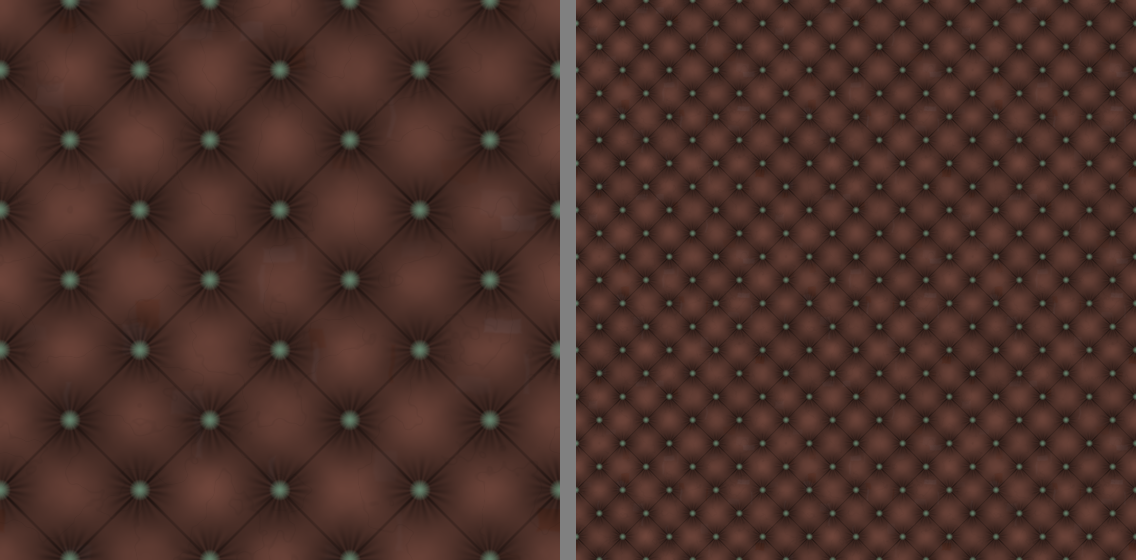
Left: one tile. Right: repeated 3 by 3.
Reproduce this pattern procedurally as a WebGL 1 fragment shader.

```glsl
precision highp float;
// Worn brown tufted leather with soft green buttons, pleats and diagonal seams.
uniform vec2 u_resolution;

const float TAU = 6.2831853;
const float REPEATS = 4.0;

float hash(vec2 cell) {
  vec3 v = fract(vec3(cell.xyx) * vec3(0.1031, 0.1030, 0.0973));
  v += dot(v, v.yzx + 33.33);
  return fract((v.x + v.y) * v.z);
}

// Value noise that wraps after a whole number of cells
float noise(vec2 uv, vec2 period, float seed) {
  vec2 p = uv * period;
  vec2 i = floor(p);
  vec2 f = fract(p);
  f = f * f * (3.0 - 2.0 * f);
  vec2 lo = mod(i, period) + seed;
  vec2 hi = mod(i + 1.0, period) + seed;
  return mix(mix(hash(lo), hash(vec2(hi.x, lo.y)), f.x),
             mix(hash(vec2(lo.x, hi.y)), hash(hi), f.x), f.y);
}

float fbm(vec2 uv, float period, float seed) {
  float sum = 0.0;
  float gain = 0.5;
  for (int i = 0; i < 4; i++) {
    sum += gain * noise(uv, vec2(period), seed);
    period *= 2.0;
    seed += 17.0;
    gain *= 0.5;
  }
  return sum / 0.9375;
}

float boxDistance(vec2 p, vec2 halfSize) {
  vec2 d = abs(p) - halfSize;
  return length(max(d, 0.0)) + min(max(d.x, d.y), 0.0);
}

// Vector from the nearest button, on two interleaved square grids
vec2 fromButton(vec2 p) {
  vec2 a = fract(p + vec2(0.5, 0.0)) - 0.5;
  vec2 b = fract(p + vec2(0.0, 0.5)) - 0.5;
  return dot(a, a) < dot(b, b) ? a : b;
}

// Random per-cushion value, wrapped over the canvas
float cushionValue(vec2 p) {
  vec2 d = floor(vec2(p.x + p.y, p.x - p.y) + 0.5);
  vec2 centre = 0.5 * vec2(d.x + d.y, d.x - d.y);
  return hash(mod(centre, REPEATS) * 2.0 + 71.0);
}

float seamMask(vec2 p, float halfWidth, float blur) {
  vec2 d = abs(fract(vec2(p.x + p.y, p.x - p.y)) - 0.5) * 0.7071;
  return 1.0 - smoothstep(halfWidth - blur, halfWidth + blur, min(d.x, d.y));
}

// Radial folds that fade away from a button
float pleats(vec2 q, float phase) {
  float angle = atan(q.y, q.x);
  float folds = 0.6 * cos(angle * 20.0 + phase) + 0.4 * cos(angle * 13.0 - phase * 2.0);
  return folds * (1.0 - smoothstep(0.07, 0.29, length(q)));
}

// Multiplies in scattered violet scuffs, rust stains and thin scratches
vec3 patchTint(vec2 uv, float cells, float blur) {
  vec2 p = uv * cells;
  p += 0.16 * (vec2(fbm(uv, 24.0, 3.0), fbm(uv, 24.0, 47.0)) - 0.5);
  vec2 home = floor(p);
  vec3 tint = vec3(1.0);
  for (int y = -1; y <= 1; y++) {
    for (int x = -1; x <= 1; x++) {
      vec2 cell = home + vec2(float(x), float(y));
      vec2 id = mod(cell, cells);
      vec2 centre = cell + vec2(hash(id + 11.0), hash(id + 23.0));
      vec2 size = mix(vec2(0.08), vec2(0.28, 0.22), vec2(hash(id + 37.0), hash(id + 41.0)));
      if (hash(id + 53.0) < 0.25) size = vec2(0.035, 0.28);
      float cover = 1.0 - smoothstep(-blur, blur, boxDistance(p - centre, size));
      cover *= step(0.4, hash(id + 67.0)) * mix(0.25, 0.9, hash(id + 79.0));
      vec3 hue = hash(id + 83.0) < 0.6 ? vec3(1.06, 1.16, 1.25) : vec3(1.0, 0.87, 0.76);
      tint *= mix(vec3(1.0), hue, cover);
    }
  }
  return tint;
}

void main() {
  vec2 uv = gl_FragCoord.xy / u_resolution;
  vec2 p = uv * REPEATS;
  float pixel = REPEATS / min(u_resolution.x, u_resolution.y);
  vec2 q = fromButton(p);
  float r = length(q);
  vec2 buttonId = mod(floor((p - q) * 2.0 + 0.5), REPEATS * 2.0);

  // Padded leather, bright on the cushions and dark at the buttons
  float puff = cos(TAU * p.x) * cos(TAU * p.y);
  vec3 color = vec3(0.292, 0.182, 0.154) + vec3(0.108, 0.068, 0.058) * puff;
  color *= 0.97 + 0.06 * cushionValue(p);

  // Mottling, hairline creases and stains
  color *= 0.91 + 0.18 * fbm(uv, 16.0, 5.0);
  float crease = abs(fbm(uv, 10.0, 29.0) - 0.5);
  color *= 1.0 - 0.05 * (1.0 - smoothstep(0.0, 0.015, crease));
  color *= patchTint(uv, 8.0, 0.02 + pixel);

  // Folds and stitched seams
  color *= 1.0 + 0.16 * pleats(q, TAU * hash(buttonId + 97.0));
  float seam = seamMask(p, 0.009, 0.004 + 0.5 * pixel);
  color *= 1.0 - seam * mix(0.32, 0.2, smoothstep(0.08, 0.35, r));

  // Domed buttons with soft rims
  float dome = 1.0 - pow(min(r / 0.078, 1.0), 1.4);
  color = mix(color, vec3(0.40, 0.52, 0.43), dome);
  gl_FragColor = vec4(color, 1.0);
}
```
